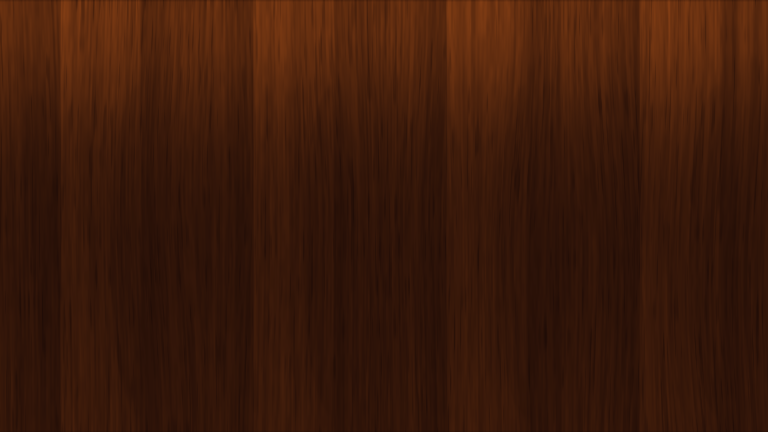
Write a Shadertoy shader that draws this texture.

```glsl
const vec3 DARK_WOOD = vec3(0.17, 0.07, 0.03);
const vec3 LIGHT_WOOD = vec3(0.42, 0.195, 0.066);

// Lengths are in canvas heights
const float BOARD_WIDTH = 0.447;
const float FIRST_SEAM = 0.138;
const float INNER_SEAM = 0.42;    // fraction of a board
const float SEAM_SOFTNESS = 0.010;

const float BASE_TONE = 0.191;
const float TOP_GLOW = 0.20;
const float GLOW_REACH = 0.27;
const float BOTTOM_GLOW = 0.014;

const float GRAIN_BEND = 0.035;
const float BAND_CONTRAST = 0.08;
const float STREAK_CONTRAST = 0.13;
const float FIBRE_CONTRAST = 0.22;
const float FLECK_CONTRAST = 0.12;
const float PORE_DEPTH = 0.16;

float hash(vec2 p) {
    return fract(sin(dot(p, vec2(12.9898, 78.233))) * 43758.5453);
}

float noise(vec2 p) {
    vec2 cell = floor(p);
    vec2 f = fract(p);
    f = f * f * (3.0 - 2.0 * f);
    float low = mix(hash(cell), hash(cell + vec2(1.0, 0.0)), f.x);
    float high = mix(hash(cell + vec2(0.0, 1.0)), hash(cell + 1.0), f.x);
    return mix(low, high, f.y);
}

// Broad light and dark strips across one board, x from 0 to 1
float boardTone(float x) {
    float tone = mix(1.14, 1.04, x / INNER_SEAM);
    float darkStrip = mix(0.86, 0.97, smoothstep(INNER_SEAM + 0.04, 0.62, x));
    darkStrip = mix(darkStrip, 0.88, smoothstep(0.76, 1.0, x));
    tone = mix(tone, darkStrip, smoothstep(-1.0, 1.0, (x - INNER_SEAM) / SEAM_SOFTNESS));
    return mix(0.88, tone, smoothstep(0.0, SEAM_SOFTNESS, x));
}

// Long arched figure that meets the inner seam
float archFigure(float x, float y) {
    vec2 q = vec2((x - INNER_SEAM) / 0.16, (y - 0.42) / 0.39);
    float inside = 1.0 - smoothstep(0.96, 1.02, length(q));
    return inside * (1.0 - smoothstep(-0.02, 0.02, x - INNER_SEAM));
}

// Stretched noise layers, from wide bands to fine fibres
float grain(vec2 p) {
    p.x += GRAIN_BEND * (noise(p * vec2(5.0, 1.8)) - 0.5);
    float bands = noise(p * vec2(28.0, 0.7)) - 0.5;
    float streaks = noise(p * vec2(105.0, 1.8) + 17.0) - 0.5;
    float fibres = noise(p * vec2(230.0, 5.0) + 41.0) - 0.5;
    float flecks = noise(p * vec2(250.0, 28.0) + 59.0) - 0.5;
    float pores = smoothstep(0.68, 0.95, noise(p * vec2(210.0, 11.0) + 73.0));
    return 1.0 + BAND_CONTRAST * bands + STREAK_CONTRAST * streaks
         + FIBRE_CONTRAST * fibres + FLECK_CONTRAST * flecks - PORE_DEPTH * pores;
}

void mainImage(out vec4 fragColor, in vec2 fragCoord) {
    vec2 uv = fragCoord / iResolution.y;
    float boardX = (uv.x - FIRST_SEAM) / BOARD_WIDTH;
    float board = floor(boardX);
    boardX -= board;

    // Light falling from the top edge
    float depth = 1.0 - uv.y;
    float glow = exp(-pow(depth / GLOW_REACH, 2.0));
    float tone = BASE_TONE + TOP_GLOW * glow + BOTTOM_GLOW * smoothstep(0.65, 1.0, depth);

    // Board strips, figure and grain
    tone *= boardTone(boardX);
    tone *= 1.0 - 0.07 * archFigure(boardX, uv.y);
    tone *= grain(uv + vec2(0.0, 7.3 * board));

    // Thin shade along the top and bottom edges
    float edge = min(uv.y, depth);
    tone *= mix(0.85, 1.0, smoothstep(0.0, 0.006, edge));

    float lightness = (tone - DARK_WOOD.r) / (LIGHT_WOOD.r - DARK_WOOD.r);
    fragColor = vec4(clamp(mix(DARK_WOOD, LIGHT_WOOD, lightness), 0.0, 1.0), 1.0);
}
```
